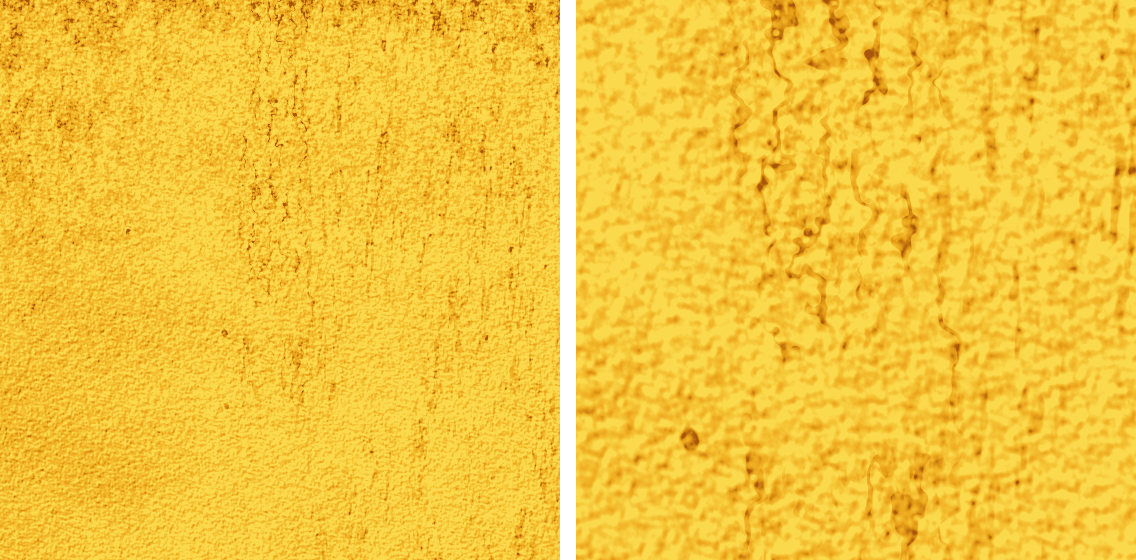
Left, the full canvas; right, a detail of the centre.
Give the GLSL for this texture, as a three.js fragment shader.

```glsl
// Draws a worn golden wall: embossed grain, peeling cracks, rust specks, streaks and scratches.
varying vec2 vUv;

float hash(vec2 p) {
  vec3 q = fract(vec3(p.xyx) * 0.1031);
  q += dot(q, q.yzx + 33.33);
  return fract((q.x + q.y) * q.z);
}

float noise(vec2 p) {
  vec2 i = floor(p), f = fract(p);
  f = f * f * (3.0 - 2.0 * f);
  return mix(mix(hash(i), hash(i + vec2(1.0, 0.0)), f.x),
             mix(hash(i + vec2(0.0, 1.0)), hash(i + vec2(1.0, 1.0)), f.x), f.y);
}

float fbm(vec2 p) {
  float sum = 0.0, weight = 0.5;
  for (int i = 0; i < 3; i++) {
    sum += weight * noise(p);
    p = mat2(1.6, 1.2, -1.2, 1.6) * p + 17.3;
    weight *= 0.65;
  }
  return sum / 1.036;
}

// Relief of the plaster, tilted a little off the axes
float relief(vec2 p) {
  vec2 q = mat2(0.94, 0.34, -0.34, 0.94) * p;
  return 0.5 * noise(q * vec2(145.0, 200.0)) + 0.5 * noise(q * 290.0 + 9.0);
}

// Soft vertical band around a centre
float band(float x, float centre, float halfWidth) {
  return 1.0 - smoothstep(0.6 * halfWidth, halfWidth, abs(x - centre));
}

// Ragged lines running down a central band, broken into pieces, with crumbs between
float cracks(vec2 p) {
  float x = p.x + 0.03 * noise(p * vec2(22.0, 12.0)) + 0.018 * noise(p * 65.0)
          + 0.009 * noise(p * 170.0);
  float line = abs(fract(x * 42.0) - 0.5) / 42.0;
  float width = 0.0032 * noise(p * vec2(90.0, 60.0) + 31.0);
  line = 1.0 - smoothstep(width, width + 0.0016, line);
  line *= smoothstep(0.3, 0.5, noise(p * vec2(55.0, 26.0) + 70.0));
  float crumbs = smoothstep(0.54, 0.7, fbm(p * vec2(150.0, 105.0) + 5.0));
  crumbs *= smoothstep(0.25, 0.6, noise(p * vec2(30.0, 16.0) + 23.0));
  float sway = 0.04 * (noise(vec2(p.y * 6.0, 2.0)) - 0.5);
  float area = band(p.x + sway, 0.505, 0.085) * smoothstep(0.18, 0.38, p.y);
  return min(line + 0.6 * crumbs, 1.0) * area;
}

// Short slanted runs, mostly on the right
float streaks(vec2 p) {
  float x = p.x - 0.1 * p.y;
  float run = noise(vec2(x * 180.0, p.y * 26.0)) * 0.6 + noise(p * vec2(260.0, 120.0)) * 0.4;
  float patches = smoothstep(0.2, 0.65, noise(vec2(x * 30.0, p.y * 7.0) + 12.0));
  return smoothstep(0.56, 0.76, run) * patches * (0.15 + 0.85 * smoothstep(0.46, 0.62, p.x));
}

// Faint long scratches, shallow or steep
float scratches(vec2 p) {
  float sum = 0.0;
  for (int i = 0; i < 22; i++) {
    float k = float(i);
    vec2 centre = vec2(hash(vec2(k, 1.0)), hash(vec2(k, 2.0)));
    float turn = hash(vec2(k, 3.0));
    float angle = mod(k, 2.0) < 0.5 ? 0.4 * turn - 0.1 : 1.25 + 0.4 * turn;
    vec2 d = p - centre;
    vec2 q = vec2(cos(angle) * d.x + sin(angle) * d.y, cos(angle) * d.y - sin(angle) * d.x);
    q.y += 0.5 * q.x * q.x + 0.003 * (noise(p * 40.0) - 0.5);
    float halfLength = 0.05 + 0.1 * hash(vec2(k, 4.0));
    sum += (1.0 - smoothstep(0.0006, 0.003, abs(q.y)))
         * (1.0 - smoothstep(0.5 * halfLength, halfLength, abs(q.x)));
  }
  return min(sum, 1.0) * smoothstep(0.25, 0.6, noise(p * 90.0));
}

// Small ragged pits, taller than wide
float pits(vec2 p) {
  float sum = 0.0;
  for (int i = 0; i < 18; i++) {
    float k = float(i) + 50.0;
    vec2 centre = vec2(sqrt(hash(vec2(k, 5.0))), 0.15 + 0.8 * hash(vec2(k, 6.0)));
    float radius = mix(0.0015, 0.005, pow(hash(vec2(k, 7.0)), 2.0));
    vec2 d = (p - centre) * vec2(1.0, mix(0.35, 0.8, hash(vec2(k, 8.0))));
    float edge = length(d) + 0.005 * (noise(p * 190.0) - 0.5);
    sum += 1.0 - smoothstep(radius - 0.001, radius + 0.0015, edge);
  }
  return min(sum, 1.0);
}

// Rust specks gathered at the top edge and in the upper corners
float specks(vec2 p) {
  float left = smoothstep(0.42, 0.05, length((p - vec2(0.05, 0.86)) * vec2(1.3, 0.8)));
  float right = smoothstep(0.3, 0.0, length((p - vec2(1.0, 0.96)) * vec2(0.7, 1.4)));
  float rim = smoothstep(0.9, 1.0, p.y) * (0.4 + 0.6 * noise(p * vec2(9.0, 3.0)));
  float amount = min(0.8 * left + right + rim, 1.0);
  float spots = 0.4 * noise(p * vec2(42.0, 26.0)) + 0.6 * fbm(p * vec2(135.0, 85.0));
  return smoothstep(0.5, 0.72, spots + 0.05 * amount) * amount;
}

// Ramp from rust (0) to pale gold (5)
vec3 gold(float tone) {
  vec3 c = mix(vec3(0.66, 0.34, 0.04), vec3(0.84, 0.55, 0.07), clamp(tone, 0.0, 1.0));
  c = mix(c, vec3(0.92, 0.65, 0.11), clamp(tone - 1.0, 0.0, 1.0));
  c = mix(c, vec3(0.95, 0.71, 0.16), clamp(tone - 2.0, 0.0, 1.0));
  c = mix(c, vec3(0.96, 0.78, 0.22), clamp(tone - 3.0, 0.0, 1.0));
  return mix(c, vec3(0.985, 0.85, 0.30), clamp(tone - 4.0, 0.0, 1.0));
}

void main() {
  vec2 p = vUv;
  // Broad shading
  float tone = 4.4 + 1.6 * (fbm(p * vec2(5.0, 7.0)) - 0.5);
  tone -= 1.2 * smoothstep(0.5, 0.0, length((p - vec2(0.0, 0.24)) * vec2(0.9, 1.3)));
  tone -= 0.6 * smoothstep(0.3, 0.0, p.x) * p.y + 0.9 * smoothstep(0.94, 1.0, p.y);
  // Embossed plaster below, mottled grain above
  float emboss = relief(p) - relief(p + vec2(-0.0024, 0.0032));
  tone += emboss * mix(5.0, 4.0, smoothstep(0.3, 0.7, p.y));
  tone += mix(3.0, 6.0, smoothstep(0.3, 0.8, p.y)) * (fbm(p * vec2(170.0, 150.0)) - 0.5);
  // Wear and damage
  tone -= 2.6 * cracks(p) + 2.2 * streaks(p) + 0.9 * scratches(p);
  tone -= 3.2 * pits(p) + 2.4 * specks(p);
  gl_FragColor = vec4(gold(tone), 1.0);
}
```
